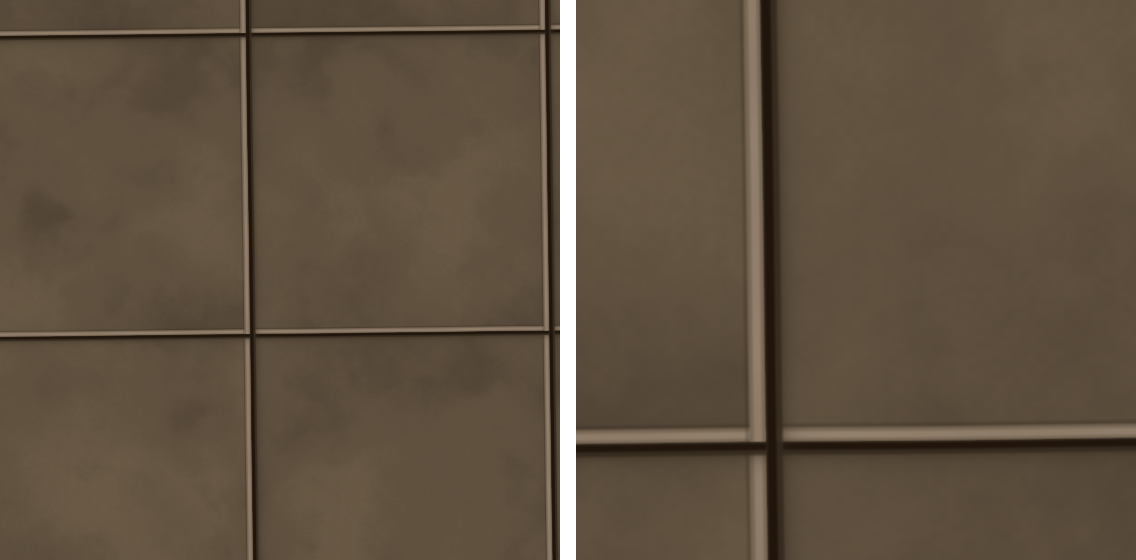
Left: the whole. Right: its middle third, enlarged.
This texture is drawn by a three.js fragment shader. Its source:

```glsl
// Large brown square panels, slightly tilted, with lit bevels and dark grooves.
varying vec2 vUv;

const vec2 PITCH = vec2(0.5345, 0.5375);   // panel size
const vec2 ORIGIN = vec2(0.4385, 0.0645);  // first joint, from the top left
const vec2 TILT = vec2(-0.0135, 0.0117);   // lean of the joints
const float SOFT = 0.0014;                 // edge softness

const vec3 PANEL = vec3(0.380, 0.320, 0.250);
const vec3 PANEL_DARK = vec3(0.338, 0.282, 0.222);
const vec3 PANEL_LIGHT = vec3(0.412, 0.350, 0.272);
const vec3 BEVEL = vec3(0.470, 0.400, 0.330);
const vec3 BEVEL_LIT = vec3(0.575, 0.505, 0.430);
const vec3 SHADE = vec3(0.200, 0.160, 0.110);
const vec3 GROOVE = vec3(0.120, 0.075, 0.040);

float hash(vec2 p) {
  return fract(sin(dot(p, vec2(127.1, 311.7))) * 43758.5453);
}

float noise(vec2 p) {
  vec2 i = floor(p);
  vec2 f = fract(p);
  f = f * f * (3.0 - 2.0 * f);
  return mix(mix(hash(i), hash(i + vec2(1.0, 0.0)), f.x),
             mix(hash(i + vec2(0.0, 1.0)), hash(i + vec2(1.0, 1.0)), f.x), f.y);
}

float fbm(vec2 p) {
  float sum = 0.0;
  float amp = 0.5;
  for (int i = 0; i < 5; i++) {
    sum += amp * noise(p);
    p = mat2(1.6, 1.2, -1.2, 1.6) * p + 7.3;
    amp *= 0.5;
  }
  return sum;
}

// Soft band between a and b
float band(float d, float a, float b) {
  return smoothstep(a - SOFT, a + SOFT, d) * (1.0 - smoothstep(b - SOFT, b + SOFT, d));
}

// Cloudy stain, a small tint per panel and fine grain
vec3 panelColor(vec2 p, vec2 cell) {
  vec2 q = p + cell * 3.7;
  float cloud = fbm(q * 4.5 + 0.6 * fbm(q * 9.0));
  vec3 col = mix(PANEL_DARK, PANEL, smoothstep(0.22, 0.48, cloud));
  col = mix(col, PANEL_LIGHT, smoothstep(0.45, 0.75, cloud));
  float blotch = smoothstep(0.54, 0.74, fbm(q * 13.0 + 21.0));
  col *= 1.0 - 0.045 * blotch;
  col *= 0.985 + 0.03 * hash(cell + 4.0);
  return col * (1.0 + 0.025 * (noise(p * 230.0) - 0.5));
}

// Raised strip on the lit side of a joint; d is negative there
vec3 addBevel(vec3 col, float d, float width, float along) {
  float wear = 0.75 + 0.25 * noise(vec2(along * 24.0, width * 900.0));
  col = mix(col, SHADE, 0.28 * band(d, -width - 0.0025, -width));
  col = mix(col, BEVEL, band(d, -width, 0.0));
  return mix(col, BEVEL_LIT, wear * band(d, -0.75 * width, -0.25 * width));
}

// Dark gap with a shadow that fades into the next panel
vec3 addGroove(vec3 col, float d, float width) {
  float fade = step(0.0, d) * exp(-max(d - width, 0.0) / 0.0045);
  col = mix(col, SHADE, 0.45 * fade);
  col = mix(col, SHADE, 0.9 * band(d, 0.0, width));
  return mix(col, GROOVE, 0.95 * band(d, 0.0005, 0.62 * width));
}

void main() {
  // Canvas position measured from the top left
  vec2 p = vec2(vUv.x, 1.0 - vUv.y);

  // Tilted grid and signed distance to the nearest joint on each axis
  vec2 grid = (p - ORIGIN + TILT * p.yx) / PITCH;
  vec2 cell = floor(grid);
  vec2 d = (grid - floor(grid + 0.5)) * PITCH;
  d += 0.0007 * (vec2(noise(p.yx * 9.0), noise(p * 9.0 + 5.0)) - 0.5);

  // Panel face, dimmer toward its border
  vec3 col = panelColor(p, cell);
  float border = min(abs(d.x), abs(d.y));
  col *= 1.0 - 0.07 * exp(-border / 0.03);

  // Both bevels first, so that the grooves cut through them at crossings
  col = addBevel(col, d.y, 0.0085, p.x);
  col = addBevel(col, d.x, 0.0100, p.y);
  col = addGroove(col, d.y, 0.0075);
  col = addGroove(col, d.x, 0.0095);

  gl_FragColor = vec4(col, 1.0);
}
```
